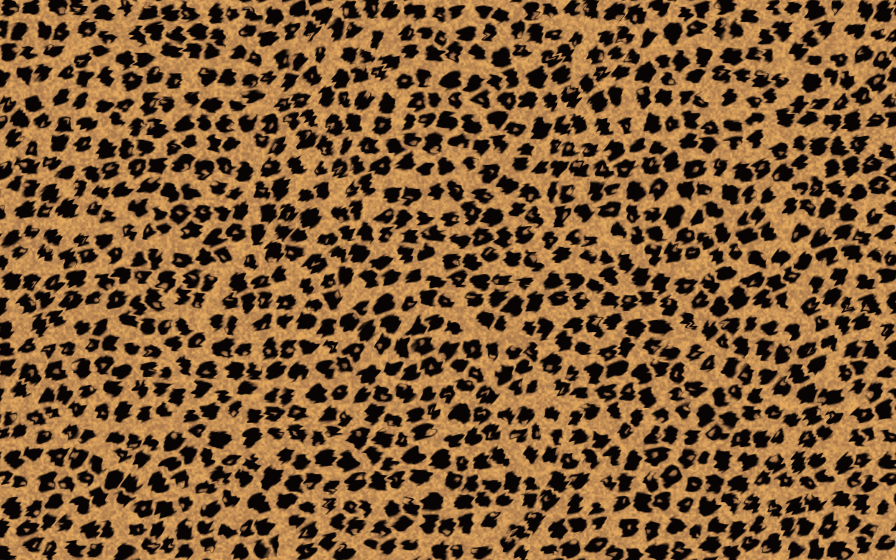
This pattern is drawn by a Shadertoy shader. Its source:

```glsl
const float SPOT_ROWS = 25.0;      // spot cells per canvas height
const float JITTER = 0.58;         // scatter of the spot centres
const float SIZE_MIN = 0.28;       // spot radius, in cells
const float SIZE_MAX = 0.48;
const float SPOT_GAP = 0.10;       // clearance between neighbours
const float HOLE_SHARE = 0.55;     // part of the spots with a pale heart or notch
const float FUR_ANGLE = 0.45;
const float TUFT_DENSITY = 7.5;    // tufts per cell, across the fur
const float TUFT_LENGTH = 0.30;
const float EDGE = 0.055;          // softness of the spot rim
const float GRAIN_DENSITY = 8.0;
const float GRAIN_CONTRAST = 1.7;

const vec3 INK = vec3(0.03, 0.015, 0.015);
const vec3 TAN_DARK = vec3(0.67, 0.475, 0.30);
const vec3 TAN_LIGHT = vec3(0.89, 0.665, 0.37);
const vec3 HEART_BROWN = vec3(0.62, 0.43, 0.27);
const vec3 RIM_BROWN = vec3(0.44, 0.29, 0.19);

vec2 hash2(vec2 p) {
    vec3 h = fract(p.xyx * vec3(0.1031, 0.1030, 0.0973));
    h += dot(h, h.yzx + 33.33);
    return fract((h.xx + h.yz) * h.zy);
}

float valueNoise(vec2 p) {
    vec2 i = floor(p), f = fract(p);
    f = f * f * (3.0 - 2.0 * f);
    float low = mix(hash2(i).x, hash2(i + vec2(1, 0)).x, f.x);
    float high = mix(hash2(i + vec2(0, 1)).x, hash2(i + vec2(1, 1)).x, f.x);
    return mix(low, high, f.y);
}

mat2 rotation(float a) {
    return mat2(cos(a), sin(a), -sin(a), cos(a));
}

// Push points along the hair so that spot rims break into tufts
vec2 furWarp(vec2 p) {
    vec2 along = vec2(cos(FUR_ANGLE), sin(FUR_ANGLE));
    vec2 hair = vec2(dot(p, along), dot(p, vec2(-along.y, along.x)));
    hair.y += 0.6 * sin(hair.x * 0.45 + 1.3 * sin(hair.y * 0.3));
    float tuft = valueNoise(hair * vec2(1.8, TUFT_DENSITY));
    tuft += 0.35 * valueNoise(hair * vec2(3.0, TUFT_DENSITY * 1.7) + 40.0);
    return p + along * (tuft - 0.67) * TUFT_LENGTH;
}

// x: signed distance to the ink, y: closeness to the heart of the spot
vec2 spotField(vec2 p) {
    vec2 offset = vec2(0), id = vec2(0);
    float nearest = 9.0, second = 9.0;
    for (int y = -1; y <= 1; y++)
    for (int x = -1; x <= 1; x++) {
        // Odd rows are staggered by half a cell
        float row = floor(p.y) + float(y);
        float stagger = 0.5 * mod(row, 2.0);
        vec2 c = vec2(floor(p.x - stagger) + float(x), row);
        vec2 d = p - c - vec2(stagger, 0) - 0.5 - (hash2(c) - 0.5) * JITTER;
        float len = length(d);
        if (len < nearest) {
            second = nearest;
            nearest = len;
            offset = d;
            id = c;
        } else {
            second = min(second, len);
        }
    }

    // Lobed, stretched outline
    vec2 look = hash2(id + 17.0), turn = hash2(id + 53.0) * 6.283;
    float size = mix(SIZE_MIN, SIZE_MAX, look.x);
    float stretch = mix(0.78, 1.28, look.y);
    vec2 q = rotation(turn.x) * offset * vec2(stretch, 1.0 / stretch) / size;
    float a = atan(q.y, q.x);
    float outline = 1.0 + 0.10 * sin(2.0 * a + turn.y)
                  + 0.12 * sin(3.0 * a + turn.x) + 0.06 * sin(5.0 * a - turn.y);
    float dist = (length(q) - outline) * size;
    dist = max(dist, SPOT_GAP - 0.5 * (second - nearest));

    // Pale heart, which opens into a notch when it sits off centre
    vec2 heart = hash2(id + 91.0);
    vec2 centre = vec2(cos(turn.y), sin(turn.y)) * heart.y * 0.9;
    float radius = heart.x < HOLE_SHARE ? mix(0.22, 0.38, heart.y) : -1.0;
    dist = max(dist, (radius - length(q - centre)) * size);
    return vec2(dist, smoothstep(0.95, 0.4, length(q)));
}

vec3 coat(vec2 p) {
    float grain = 0.6 * valueNoise(p * GRAIN_DENSITY)
                + 0.4 * valueNoise(p * GRAIN_DENSITY * 1.7 + 70.0);
    grain = clamp((grain - 0.5) * GRAIN_CONTRAST + 0.5, 0.0, 1.0);
    vec3 colour = mix(TAN_DARK, TAN_LIGHT, grain);

    vec2 spot = spotField(furWarp(p));
    colour = mix(colour, HEART_BROWN * (0.8 + 0.4 * grain), spot.y * 0.8);
    colour = mix(colour, RIM_BROWN, 0.35 * smoothstep(EDGE * 1.8, 0.0, spot.x));
    return mix(INK, colour, smoothstep(-EDGE, EDGE, spot.x));
}

void mainImage(out vec4 fragColor, in vec2 fragCoord) {
    // Four samples per pixel keep the fine tufts smooth
    vec3 sum = vec3(0);
    for (int i = 0; i < 4; i++) {
        vec2 shift = vec2(i % 2, i / 2) * 0.5 - 0.25;
        sum += coat((fragCoord + shift) / iResolution.y * SPOT_ROWS);
    }
    fragColor = vec4(sum * 0.25, 1.0);
}
```
